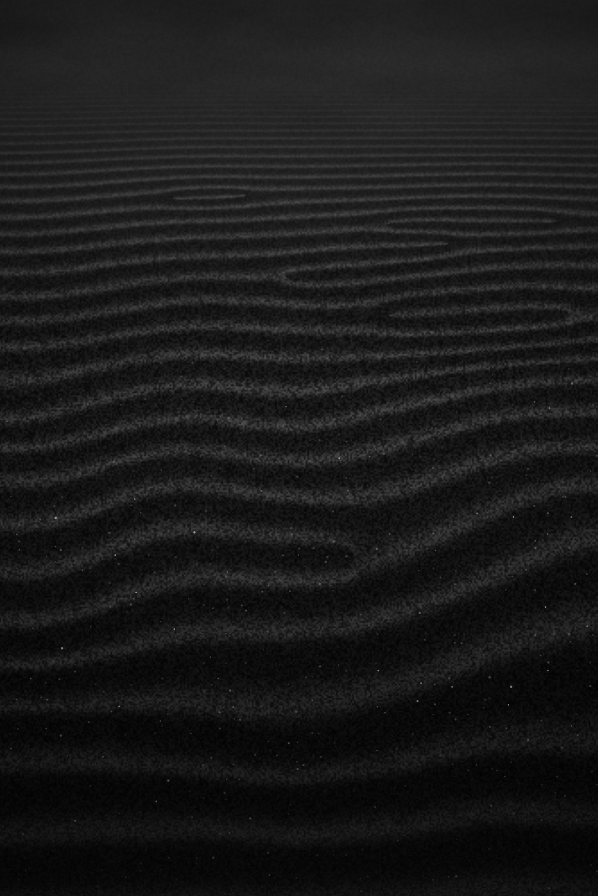
Reproduce this texture procedurally as a Shadertoy shader.

```glsl
// Dark rippled sand receding into shade, with forked crests, grain and glints.

const float HORIZON = 0.052;        // depth (from top) where ripples vanish
const float FRONT_CREST = 0.879;    // depth, below the horizon, of the phase origin
const float RIPPLE_STEP = 0.094;    // log-depth between neighbouring crests
const float FORK_ASPECT = 0.055;    // width of a fork per unit of phase
const float LEFT_CLIMB = 0.95;      // rise of crests across the left part, in phase
const float RIGHT_CLIMB = 1.6;      // rise of crests across the right part
const float CREST_UPPER = 0.24;     // softness of the crest on its far side
const float CREST_LOWER = 0.15;     // softness on its near side
const float CREST_LIGHT = 0.118;
const float GRAIN_SCALE = 500.0;
const float GRAIN_AMOUNT = 0.95;
const float GLINT_LIGHT = 0.5;
const vec2 CREST_END = vec2(0.59, 0.619);   // where a crest from the left dies out
const int LENS_COUNT = 4;

// Short extra crests: left end (x, depth), right end (x, depth).
const vec4 LENSES[LENS_COUNT] = vec4[LENS_COUNT](
    vec4(0.65, 0.352, 0.95, 0.349), vec4(0.48, 0.310, 0.75, 0.272),
    vec4(0.65, 0.250, 0.93, 0.247), vec4(0.29, 0.222, 0.41, 0.217));

float hash(vec2 p) {
    vec3 q = fract(vec3(p.xyx) * 0.1031);
    q += dot(q, q.yzx + 33.33);
    return fract((q.x + q.y) * q.z);
}

float noise(vec2 p) {
    vec2 i = floor(p), f = fract(p);
    f = f * f * (3.0 - 2.0 * f);
    return mix(mix(hash(i), hash(i + vec2(1, 0)), f.x),
               mix(hash(i + vec2(0, 1)), hash(i + vec2(1, 1)), f.x), f.y);
}

float fbm(vec2 p) {
    float sum = 0.0, weight = 0.5;
    for (int i = 0; i < 4; i++) {
        sum += weight * noise(p);
        p = p * 2.03 + 17.0;
        weight *= 0.5;
    }
    return sum;
}

float depthPhase(float depth) {
    return log(max(depth - HORIZON, 0.01) / FRONT_CREST) / RIPPLE_STEP;
}

float bell(float x, float centre, float width) {
    float d = (x - centre) / width;
    return exp(-d * d);
}

// Angle around a fork, in turns
float forkTurn(vec2 p, vec2 fork) {
    float rise = (depthPhase(p.y) - depthPhase(fork.y)) * FORK_ASPECT;
    return atan(rise, p.x - fork.x) / 6.28318;
}

// How far crests are pushed towards the viewer, in phase
float crestShift(vec2 p) {
    float body = 1.0 - smoothstep(0.67, 0.84, p.y);
    float distant = smoothstep(0.1, 0.3, p.y);
    float shift = mix(-0.55, 0.15, body);
    shift -= LEFT_CLIMB * body * mix(0.4, 1.0, distant) * smoothstep(0.03, 0.36, p.x);

    float late = 0.11 * smoothstep(0.45, 0.65, p.y);
    float climb = RIGHT_CLIMB * mix(0.42, 1.0, smoothstep(0.355, 0.43, p.y));
    climb *= distant * (1.0 - smoothstep(0.54, 0.86, p.y));
    shift -= climb * smoothstep(0.45 + late, 0.92 + late, p.x);

    // Local rises and dips
    shift += 0.3 * bell(p.x, 0.01, 0.1) * bell(p.y, 0.46, 0.04);
    shift -= 0.2 * bell(p.x, 0.27, 0.12) * bell(p.y, 0.55, 0.08);
    shift += 0.12 * bell(p.x, 0.46, 0.1) * bell(p.y, 0.48, 0.07);
    shift += 0.3 * bell(p.x, 0.49, 0.18) * bell(p.y, 0.83, 0.07);
    return shift;
}

// Ripple phase; crests lie at whole numbers.
float ripplePhase(vec2 p) {
    float phase = depthPhase(p.y);
    float wander = noise(vec2(p.x * 6.0, phase * 0.5) + 9.0) - 0.5;
    phase += 0.14 * wander - crestShift(p) - forkTurn(p, CREST_END);
    for (int i = 0; i < LENS_COUNT; i++)
        phase += forkTurn(p, LENSES[i].xy) - forkTurn(p, LENSES[i].zw);
    return phase;
}

float glints(vec2 q, float cell, float rarity) {
    vec2 id = floor(q / cell);
    vec2 centre = (id + 0.25 + 0.5 * vec2(hash(id + 3.7), hash(id + 41.3))) * cell;
    float radius = mix(0.0011, 0.002, hash(id + 71.9));
    float present = step(rarity, hash(id + 11.1));
    return present * hash(id + 5.3) * (1.0 - smoothstep(0.3 * radius, radius, length(q - centre)));
}

void mainImage(out vec4 fragColor, in vec2 fragCoord) {
    vec2 uv = fragCoord / iResolution.xy;
    vec2 p = vec2(uv.x, 1.0 - uv.y);        // x and depth from the top
    vec2 q = fragCoord / iResolution.y;     // square units

    // Ripple profile, dying out at the lone crest end
    float f = fract(ripplePhase(p) + 0.5) - 0.5;
    float crest = bell(f, 0.0, f > 0.0 ? CREST_LOWER : CREST_UPPER);
    crest *= 1.0 - 0.6 * bell(p.x, CREST_END.x, 0.06) * bell(p.y, CREST_END.y, 0.02);
    float fade = smoothstep(0.08, 0.24, p.y) * (1.0 - 0.55 * smoothstep(0.5, 0.95, p.y));
    float patches = 0.85 + 0.32 * fbm(p * vec2(5.0, 9.0));

    // Ground light: hazy far away, nearly black up close
    float ground = mix(0.155, 0.083, smoothstep(0.06, 0.36, p.y));
    ground = mix(ground, 0.03, smoothstep(0.42, 0.9, p.y));
    float haze = 1.0 - smoothstep(0.07, 0.2, p.y);
    ground += haze * 0.06 * (fbm(p * vec2(6.0, 30.0) + 4.0) - 0.47);
    float light = ground + CREST_LIGHT * crest * fade * patches;

    // Vignette
    float side = abs(p.x - 0.5) * 2.0;
    light *= 1.0 - 0.2 * side * side;
    light *= 1.0 - 0.22 * (1.0 - smoothstep(0.0, 0.08, p.y));

    // Sand grain and sparse glints
    float focus = smoothstep(0.1, 0.45, p.y) * (1.0 - 0.35 * smoothstep(0.8, 1.0, p.y));
    float grain = noise(q * GRAIN_SCALE) + 0.25 * noise(q * GRAIN_SCALE * 0.53 + 31.0) - 0.625;
    light += grain * GRAIN_AMOUNT * (0.015 + light) * mix(0.12, 1.0, focus);
    float sparkle = 0.45 * glints(q, 0.008, 0.9) + glints(q + 7.0, 0.021, 0.92);
    light += GLINT_LIGHT * sparkle * smoothstep(0.25, 0.6, p.y)
           * (1.0 - 0.6 * smoothstep(0.8, 0.95, p.y));

    fragColor = vec4(vec3(clamp(light, 0.0, 1.0)), 1.0);
}
```
